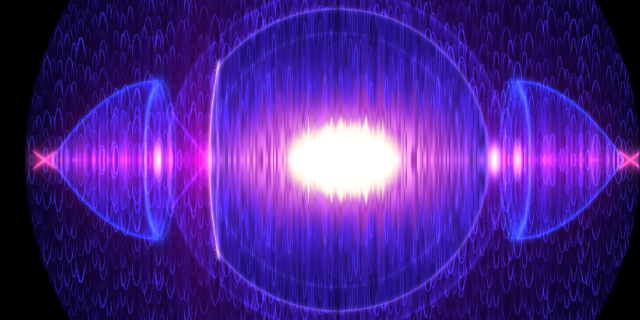
This background is drawn by a Shadertoy shader. Its source:

```glsl
// A glowing violet energy lens with streaked core, flanking cones and a dark rim.

float hash(vec2 p) {
    p = fract(p * vec2(0.1031, 0.1137));
    p += dot(p, p.yx + 33.33);
    return fract((p.x + p.y) * p.x * 47.3);
}

// Smooth random value along one axis
float noise1(float x, float seed) {
    float i = floor(x);
    return mix(hash(vec2(i, seed)), hash(vec2(i + 1.0, seed)), smoothstep(0.0, 1.0, x - i));
}

// Upright fibres whose strength changes along their length
float strands(vec2 p, vec2 scale) {
    vec2 g = p * scale;
    float i = floor(g.x);
    return mix(noise1(g.y, i), noise1(g.y, i + 1.0), smoothstep(0.0, 1.0, g.x - i));
}

// One inside the limit, zero beyond it
float fade(float near, float far, float x) {
    return 1.0 - smoothstep(near, far, x);
}

float glowLine(float d, float width) {
    return exp(-abs(d) / width);
}

// Scattered thin arches, one per cell, with staggered columns
float arches(vec2 p, vec2 size, float seed) {
    vec2 g = p / size;
    g.y += hash(vec2(floor(g.x), seed)) * 5.0;
    vec2 f = fract(g) - 0.5;
    float rnd = hash(floor(g) + seed);
    float bend = 2.0 + 2.0 * rnd;
    float d = f.y - 0.35 + bend * f.x * f.x;
    float slope = length(vec2(2.0 * bend * f.x / size.x, 1.0 / size.y));
    return fade(0.0005, 0.0038, abs(d) / slope) * fade(0.3, 0.5, abs(f.x)) * rnd;
}

void mainImage(out vec4 fragColor, in vec2 fragCoord) {
    vec2 p = (fragCoord - 0.5 * iResolution.xy) / iResolution.y + vec2(1.0, 0.0);
    float ay = abs(p.y);
    float side = p.x - 1.055;
    float ax = abs(side);
    float aa = 1.5 / iResolution.y;
    float fine = strands(vec2(p.x, ay), vec2(200.0, 16.0));
    float streak = mix(fine, noise1(p.x * 110.0, 11.0), 0.4);

    // Dim indigo field with fine arches
    float discR = length(vec2(p.x - 1.04, p.y));
    float web = arches(vec2(p.x, ay), vec2(0.022, 0.06), 5.0)
              + arches(vec2(p.x + 0.01, ay), vec2(0.035, 0.085), 19.0);
    vec3 col = mix(vec3(0.15, 0.03, 0.35), vec3(0.05, 0.015, 0.2), smoothstep(0.5, 0.95, discR));
    col *= 0.6 + 0.7 * streak;
    col += vec3(0.1, 0.1, 0.4) * web;

    // Magenta haze along the axis and beside the dome
    col += vec3(0.45, 0.02, 0.3) * exp(-ay * 10.0) * fade(0.75, 0.95, ax);
    col += vec3(0.3, 0.0, 0.14) * glowLine(p.x - 0.625, 0.05) * exp(-ay * 4.0);

    // Faint outer shell
    float shell = length(vec2(side, p.y)) - 0.534;
    col += vec3(0.06, 0.05, 0.28) * fade(-aa, aa, shell) * (0.1 + 0.8 * streak);
    col += vec3(0.12, 0.1, 0.4) * glowLine(shell, 0.006) * streak;

    // Flanking cones, mirrored left and right
    float t = clamp((0.895 - ax) / 0.335, 0.0, 1.0);
    float profile = 0.247 * (1.0 - pow(1.0 - t, 2.0));
    float span = step(0.56, ax) * step(ax, 0.895);
    float cap = length(vec2((ax - 0.56) / 0.045, p.y / 0.247));
    float body = max(fade(-aa, aa, ay - profile) * span, fade(0.97, 1.01, cap));
    float ribs = 0.5 + 0.5 * sin(ax * 260.0 + 5.0 * sin(ax * 43.0));
    col += vec3(0.03, 0.07, 0.38) * body * (0.3 + 0.8 * streak);
    col += vec3(0.5, 0.2, 0.5) * body * ribs * exp(-ay * 19.0) * (0.3 + streak);
    col += vec3(0.06, 0.2, 0.65) * glowLine(ay - profile, 0.006) * span;
    for (int i = 0; i < 4; i++) {
        float k = float(i);
        float ring = length(vec2((ax - 0.553 - 0.009 * k) / (0.047 - 0.007 * k), p.y / (0.247 - 0.016 * k)));
        col += vec3(0.06, 0.2, 0.6) * glowLine(ring - 1.0, 0.07) * (0.8 - 0.13 * k);
    }

    // Short cone closing toward the flat face of the dome
    float taper = (p.x - 0.535) / 0.115;
    col += vec3(0.2, 0.06, 0.5) * step(0.0, taper) * step(taper, 1.0) * glowLine(ay - 0.15 * (1.0 - taper), 0.006);

    // Streaked dome: a circle cut by a bowed face on its left
    float rim = length(vec2(side, p.y)) - 0.472;
    float face = 0.655 + 0.3 * p.y * p.y - p.x;
    float h = ay * (0.65 + 0.7 * streak);
    float gx = p.x - 1.073;
    float r = length(vec2(gx * 0.55, h));
    vec3 core = mix(vec3(0.14, 0.06, 0.5), vec3(0.28, 0.13, 0.78), fade(0.22, 0.42, r));
    core *= 0.6 + 0.75 * fine;
    core += vec3(0.08, 0.08, 0.2) * arches(vec2(p.x, ay), vec2(0.016, 0.11), 31.0);
    core = mix(core, vec3(0.72, 0.24, 0.85) * (0.8 + 0.4 * fine), fade(0.13, 0.27, r));
    core = mix(core, vec3(0.93, 0.62, 0.9), fade(0.1, 0.21, r) * smoothstep(0.2, 0.8, streak));
    float heat = length(vec2(gx * 0.66, h));
    core = mix(core, vec3(1.0, 0.92, 0.86), fade(0.1, 0.14, heat));
    core = mix(core, vec3(1.0, 0.99, 0.98), fade(0.085, 0.115, heat));
    core += vec3(0.35, 0.2, 0.15) * exp(-ay * 28.0) * streak;
    col = mix(col, core, fade(-aa, aa, max(rim, face)));

    // Bright edges of the dome
    float rightOfFace = fade(-aa, aa, face);
    col += vec3(0.22, 0.2, 0.4) * glowLine(rim, 0.005) * rightOfFace;
    col += vec3(0.1, 0.1, 0.25) * glowLine(rim + 0.075, 0.006) * rightOfFace * fine;
    col += vec3(0.6, 0.5, 0.6) * glowLine(face, 0.005) * fade(0.3, 0.325, ay);
    col += vec3(0.3, 0.2, 0.35) * glowLine(face + 0.03 * (1.0 - ay / 0.32), 0.004) * fade(0.29, 0.32, ay);

    // Hot nodes on the axis
    vec2 node = vec2((ax - 0.562) / 0.012, p.y / 0.045);
    vec2 lens = vec2((p.x - 1.545) / 0.016, p.y / 0.045);
    col += vec3(0.95, 0.75, 0.85) * (exp(-dot(node, node)) + 1.3 * exp(-dot(lens, lens)));
    col += vec3(0.7, 0.3, 0.45) * exp(-length(vec2((p.x - 0.65) / 0.012, p.y / 0.03)));

    // Crossed knots at the cone tips
    float knot = ax - 0.915;
    col += vec3(0.8, 0.25, 0.4) * fade(0.025, 0.045, abs(knot)) * glowLine(ay - abs(knot) * 0.75, 0.007);
    col += vec3(0.7, 0.2, 0.4) * exp(-length(vec2(knot / 0.04, p.y / 0.025)));

    // Dark seam through the centre and the outer disc edge
    col *= 1.0 - 0.4 * glowLine(side, 0.004) * smoothstep(0.12, 0.3, ay);
    col *= fade(0.952, 0.968, discR);
    fragColor = vec4(clamp(col, 0.0, 1.0), 1.0);
}
```
